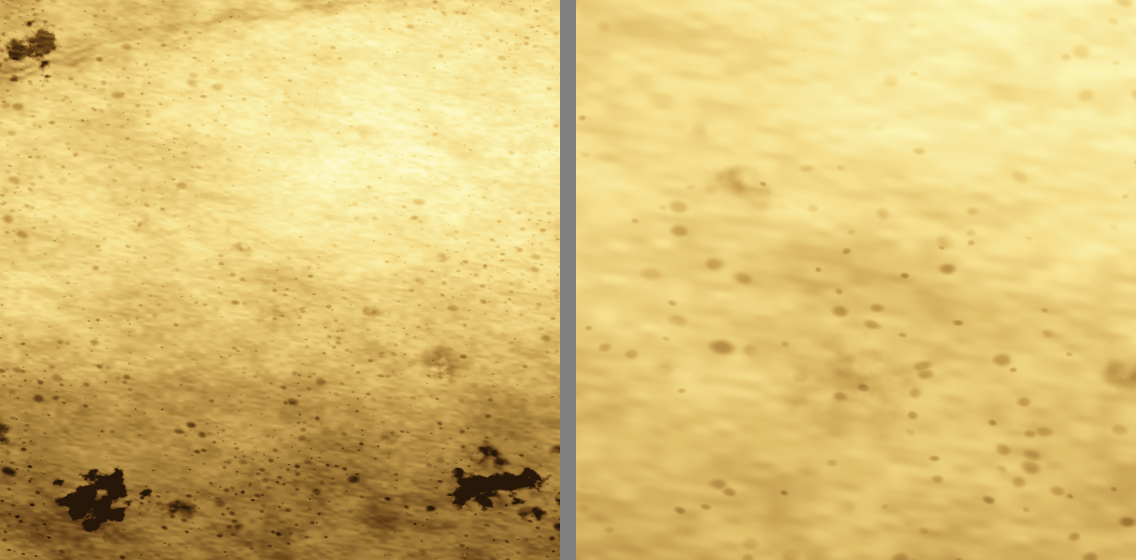
Left, the full canvas; right, a detail of the centre.
Write a WebGL 2 fragment shader that draws this texture.

```glsl
#version 300 es
precision highp float;
// Weathered golden skin, lit from the upper right, with specks and dark soil patches.
uniform vec2 u_resolution;
out vec4 fragColor;

#define SHADE_TONE 1.75
#define LIGHT_RANGE 2.95
#define GLOW_TONE 1.25
#define MOTTLE 2.3
#define GRAIN 0.75
#define FINE_SCALE 58.0
#define COARSE_SCALE 30.0
#define BLOTCH_SCALE 8.0
#define SPECK_DEPTH 1.7
#define SOIL_DEPTH 3.0

vec3 hash3(vec2 cell, float seed) {
    uvec3 v = uvec3(ivec3(vec3(cell, seed)));
    v = v * 1664525u + 1013904223u;
    v.x += v.y * v.z; v.y += v.z * v.x; v.z += v.x * v.y;
    v ^= v >> 16u;
    v.x += v.y * v.z; v.y += v.z * v.x; v.z += v.x * v.y;
    return vec3(v >> 8u) / 16777216.0;
}

float noise(vec2 p) {
    vec2 i = floor(p), f = fract(p);
    f = f * f * (3.0 - 2.0 * f);
    float low = mix(hash3(i, 1.0).x, hash3(i + vec2(1, 0), 1.0).x, f.x);
    float high = mix(hash3(i + vec2(0, 1), 1.0).x, hash3(i + vec2(1, 1), 1.0).x, f.x);
    return mix(low, high, f.y);
}

// Fractal noise centred on zero
float fbm(vec2 p) {
    float sum = 0.0, amp = 0.5;
    for (int i = 0; i < 4; i++) {
        sum += amp * (noise(p) - 0.5);
        p = mat2(1.6, 1.2, -1.2, 1.6) * p + 7.3;
        amp *= 0.5;
    }
    return sum;
}

// Soft flattened spots, one candidate per cell
float spots(vec2 p, float seed, float density) {
    vec2 home = floor(p);
    float cover = 0.0;
    for (int y = -1; y <= 1; y++)
    for (int x = -1; x <= 1; x++) {
        vec2 cell = home + vec2(x, y);
        vec3 place = hash3(cell, seed), kind = hash3(cell, seed + 1.0);
        float radius = mix(0.18, 0.5, place.z * place.z);
        float dist = length(p - cell - 0.15 - 0.7 * place.xy);
        float present = smoothstep(0.0, 0.08, density - kind.x);
        float body = 1.0 - smoothstep(radius * 0.25, radius, dist);
        cover = max(cover, body * present * mix(0.35, 1.0, kind.y));
    }
    return cover;
}

float region(vec2 p, vec2 centre, vec2 size) {
    vec2 d = (p - centre) / size;
    return exp(-dot(d, d));
}

// Colours from soil black to glare, addressed by tone 0..7
vec3 palette(float tone) {
    vec3 ramp[8] = vec3[8](
        vec3(0.15, 0.09, 0.03), vec3(0.40, 0.26, 0.09),
        vec3(0.61, 0.46, 0.20), vec3(0.76, 0.60, 0.30),
        vec3(0.88, 0.75, 0.42), vec3(0.96, 0.87, 0.55),
        vec3(0.98, 0.95, 0.69), vec3(1.00, 0.99, 0.88));
    vec3 color = ramp[0];
    for (int i = 1; i < 8; i++)
        color = mix(color, ramp[i], clamp(tone - float(i - 1), 0.0, 1.0));
    return color;
}

void main() {
    vec2 uv = gl_FragCoord.xy / u_resolution;
    vec2 skin = mat2(1.0, 0.15, -0.15, 1.0) * uv * vec2(1.0, 1.5);
    vec2 warp = vec2(fbm(uv * 24.0), fbm(uv * 24.0 + 31.0));
    float patches = fbm(skin * 7.0 + 3.0);
    float rough = fbm(uv * vec2(38.0, 50.0));

    // Light falling off towards the bottom, glow at the upper right
    float tone = SHADE_TONE + LIGHT_RANGE * smoothstep(0.03, 0.6, uv.y);
    tone += GLOW_TONE * region(uv, vec2(0.72, 0.76), vec2(0.36, 0.23));
    tone -= 0.5 * region(uv, vec2(0.0, 1.0), vec2(0.3, 0.25));
    tone += MOTTLE * (0.7 * patches + 0.6 * fbm(skin * vec2(18.0, 34.0)));
    tone += GRAIN * (noise(skin * vec2(75.0, 130.0)) - 0.5);

    // Fibrous fold along the upper rim
    float rim = uv.y - (0.86 + 0.3 * uv.x - 0.14 * uv.x * uv.x) - 0.02 * warp.x;
    float fibre = noise(vec2(uv.x * 22.0, rim * 120.0));
    tone -= 0.3 * smoothstep(-0.01, 0.03, rim);
    tone -= 1.5 * fibre * exp(-rim * rim / 0.0005);

    // Clustered specks, fine and coarse, and rare pale scuffs
    float cluster = 0.24 + 0.9 * fbm(uv * 6.0 + 17.0);
    vec2 flat_uv = skin + 0.012 * warp;
    float fine = spots(flat_uv * FINE_SCALE, 11.0, cluster + 0.1 * uv.y);
    float coarse = spots(flat_uv * COARSE_SCALE, 23.0, cluster - 0.08);
    tone -= SPECK_DEPTH * max(0.8 * fine, coarse);
    tone += 1.3 * spots(skin * vec2(22.0, 60.0), 37.0, 0.035);

    // Ragged soil: loose blotches plus three crusted areas
    float lower = 1.0 - smoothstep(0.25, 0.65, uv.y);
    float soil = spots((skin + 0.06 * warp) * BLOTCH_SCALE, 41.0, 0.05 + 0.2 * lower);
    soil *= smoothstep(-0.25, 0.12, rough);
    float crust = region(uv, vec2(0.18, 0.11), vec2(0.1, 0.07));
    crust = max(crust, region(uv, vec2(0.89, 0.13), vec2(0.12, 0.05)));
    crust = max(crust, region(uv, vec2(0.04, 0.91), vec2(0.1, 0.05)));
    soil = max(soil, smoothstep(0.6, 1.0, crust + 1.6 * rough));
    tone -= SOIL_DEPTH * soil;

    fragColor = vec4(palette(clamp(tone, 0.0, 7.0)), 1.0);
}
```
